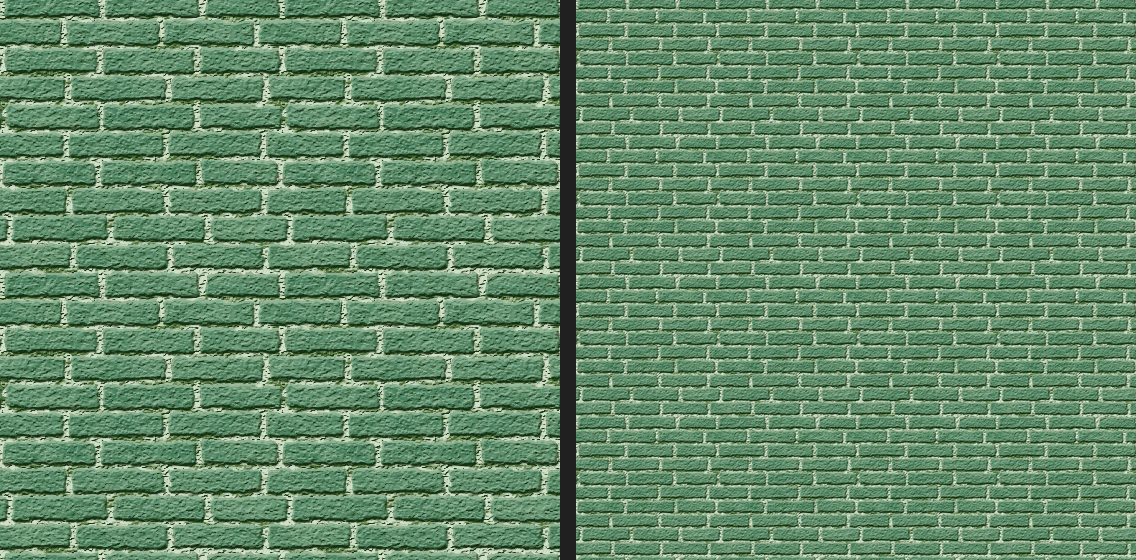
Left: one tile. Right: repeated 2 by 2.
A three.js fragment shader for this texture:

```glsl
// Weathered green brick wall in running bond with pale, mossy mortar.
// Rounded-box distances give the bricks, wrapped cellular noise gives ragged
// edges and grain, and the slope of the relief toward a light shades it all.
varying vec2 vUv;

const float REPEATS = 2.0;              // identical wall tiles across and down
const float COLS = 3.0;                 // bricks per course in one tile
const float ROWS = 10.0;                // courses in one tile
const float ROW_SHIFT = 0.35;           // part of a course cut off at the top
const float LONG_BRICK = 1.05;          // pitch of the longer bricks, in columns
const vec2 JOINT = vec2(0.025, 0.019);  // mortar widths, in tiles
const float CORNER = 0.011;
const float EDGE_WEAR = 0.017;
const vec2 LIGHT = vec2(-0.4, 0.9);     // direction toward the light
const float LIGHT_STEP = 0.004;
const float SHADOW_LENGTH = 0.008;
const float CONTRAST = 2.6;

const vec3 BRICK = vec3(0.33, 0.54, 0.41);
const vec3 BRICK_PALE = vec3(0.53, 0.68, 0.55);
const vec3 BRICK_DARK = vec3(0.20, 0.35, 0.18);
const vec3 MOSS = vec3(0.34, 0.47, 0.25);
const vec3 LIME = vec3(0.81, 0.88, 0.78);
const vec3 CREVICE = vec3(0.07, 0.17, 0.06);
const vec3 RUST = vec3(0.40, 0.29, 0.16);

vec3 hash3(vec2 c) {
  vec3 q = fract(c.xyx * vec3(0.1031, 0.1030, 0.0973));
  q += dot(q, q.yxz + 33.33);
  return fract((q.xxy + q.yzz) * q.zyx);
}

float wrapIndex(float i, float count) {
  return floor(mod(i + 0.5, count));
}

// Wrapped cellular noise: x = distance to nearest point, y = blended value.
vec2 cells(vec2 t, vec2 freq) {
  vec2 p = t * freq, base = floor(p);
  float nearest = 8.0, total = 0.0, weights = 0.0;
  for (int j = -1; j <= 1; j++) {
    for (int i = -1; i <= 1; i++) {
      vec2 c = base + vec2(float(i), float(j));
      vec3 h = hash3(floor(mod(c + 0.5, freq)) + freq);
      vec2 away = c + h.xy - p;
      float d2 = dot(away, away), w = exp(-6.0 * d2);
      nearest = min(nearest, d2);
      total += w * h.z;
      weights += w;
    }
  }
  return vec2(sqrt(nearest), total / weights);
}

// x = signed distance to the brick, y = distance past its end, zw = its index.
vec4 brick(vec2 t) {
  float v = ROW_SHIFT - t.y * ROWS;
  float row = wrapIndex(floor(v), ROWS);
  float shift = mix(0.08, 0.71, mod(row, 2.0)) + 0.2 * (hash3(vec2(row, 7.0)).x - 0.5);
  float u = mod(t.x * COLS - shift, COLS);
  float col = min(floor(u / LONG_BRICK), COLS - 1.0);

  // Ends wander a little; neighbours share the same joint.
  float left = col * LONG_BRICK + 0.05 * (hash3(vec2(col, row)).x - 0.5);
  float right = min((col + 1.0) * LONG_BRICK, COLS);
  right += 0.05 * (hash3(vec2(wrapIndex(col + 1.0, COLS), row)).x - 0.5);

  vec3 h = hash3(vec2(col, row) + 31.0);
  vec2 p = vec2((u - 0.5 * (left + right)) / COLS, (0.5 - fract(v)) / ROWS);
  p.y += (h.x - 0.5) * 0.025 * p.x + (h.y - 0.5) * 0.004;
  vec2 halfSize = 0.5 * (vec2((right - left) / COLS, 1.0 / ROWS) - JOINT);
  halfSize.y -= 0.002 * h.z;
  vec2 q = abs(p) - halfSize;
  float d = length(max(q + CORNER, 0.0)) + min(max(q.x, q.y) + CORNER, 0.0) - CORNER;
  return vec4(d, q.x, col, row);
}

// Height of the wall; also returns the worn brick data.
float relief(vec2 t, out vec4 b) {
  float lumps = cells(t, vec2(18.0, 26.0)).y - 0.5;
  float rough = cells(t, vec2(50.0, 72.0)).y - 0.5;
  float grit = cells(t, vec2(110.0, 150.0)).y - 0.5;
  b = brick(t);
  b.x += EDGE_WEAR * (0.45 * lumps + 0.6 * rough + 0.2 * grit);
  float body = 1.0 - smoothstep(-0.008, 0.006, b.x);
  return body + 0.35 * lumps + 0.5 * rough + mix(0.9, 0.5, body) * grit;
}

void main() {
  vec2 t = vUv * REPEATS;
  vec4 b, lit, caster;
  float slope = relief(t, b) - relief(t + LIGHT * LIGHT_STEP, lit);
  relief(t + LIGHT * SHADOW_LENGTH, caster);
  float inBrick = 1.0 - smoothstep(-0.002, 0.003, b.x);
  float stain = cells(t, vec2(13.0, 21.0)).y;
  vec2 fleck = cells(t, vec2(38.0, 60.0));
  vec3 tone = hash3(b.zw + 53.0);

  // Painted brick: per-brick tone, blotches, pits and rusty edges.
  vec3 face = mix(BRICK, BRICK_PALE, 0.25 * tone.x + 0.5 * (stain - 0.5));
  float pit = (1.0 - smoothstep(0.10, 0.24, fleck.x)) * smoothstep(0.52, 0.66, fleck.y);
  face = mix(face, BRICK_DARK, 0.8 * pit);
  float rust = smoothstep(-0.007, 0.0, b.x) * smoothstep(0.68, 0.8, stain);
  face = mix(face, RUST, 0.6 * rust);

  // Mortar: lime in the upright joints, moss mixed in along the beds.
  float upright = smoothstep(-0.003, 0.005, b.y);
  float lime = smoothstep(0.3, 0.65, 0.5 * (stain + fleck.y) + 0.22 * upright);
  vec3 color = mix(mix(MOSS, LIME, lime), face, inBrick);

  // Slope light and the shadow cast by the brick above.
  float shade = CONTRAST * slope;
  color = mix(color, mix(LIME, BRICK_PALE, 0.5 * inBrick), clamp(shade, 0.0, 0.65));
  color = mix(color, mix(BRICK_DARK, CREVICE, clamp(-shade, 0.0, 1.0)), clamp(-shade, 0.0, 0.95));
  float shadow = (1.0 - smoothstep(-0.004, 0.004, caster.x)) * (1.0 - inBrick);
  color = mix(color, CREVICE, 0.7 * shadow);
  gl_FragColor = vec4(color, 1.0);
}
```
